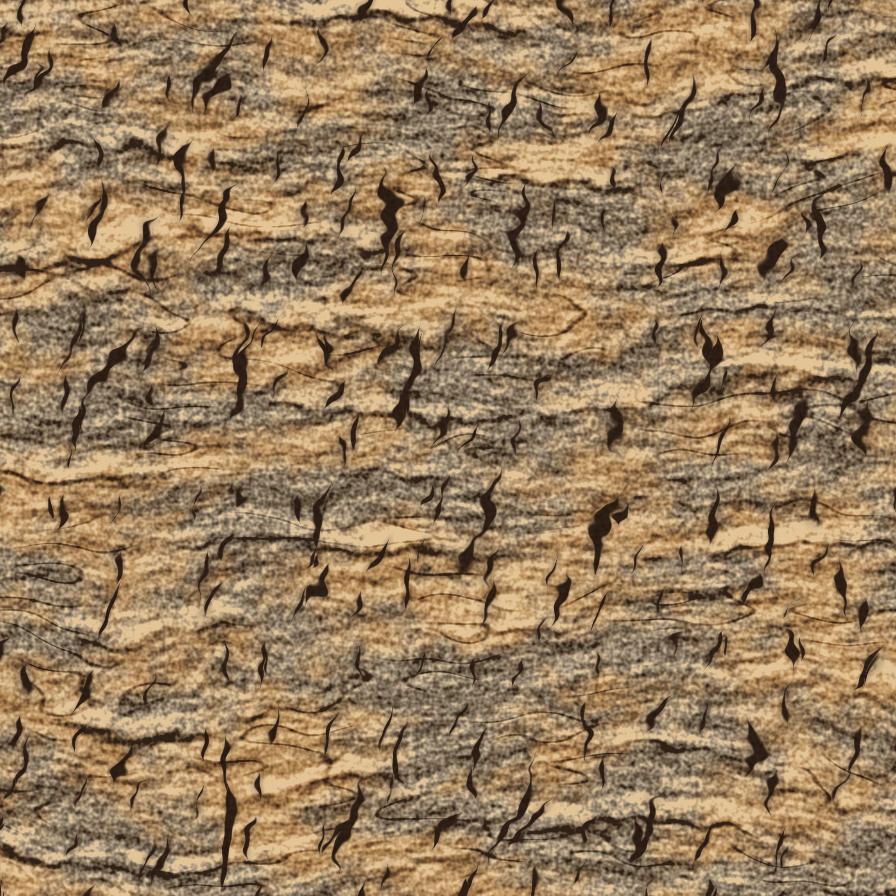
This texture is drawn by a three.js fragment shader. Its source:

```glsl
varying vec2 vUv;

vec2 hash2(vec2 p) {
  vec3 q = fract(p.xyx * vec3(0.1031, 0.1030, 0.0973));
  q += dot(q, q.yzx + 33.33);
  return fract((q.xx + q.yz) * q.zy);
}

float cornerSlope(vec2 cell, vec2 offset) {
  float angle = 6.2832 * hash2(cell).x;
  return dot(vec2(cos(angle), sin(angle)), offset);
}

// Gradient noise, roughly -1 to 1
float noise(vec2 p) {
  vec2 i = floor(p), f = fract(p);
  vec2 u = f * f * f * (f * (f * 6.0 - 15.0) + 10.0);
  float low = mix(cornerSlope(i, f), cornerSlope(i + vec2(1, 0), f - vec2(1, 0)), u.x);
  float high = mix(cornerSlope(i + vec2(0, 1), f - vec2(0, 1)), cornerSlope(i + 1.0, f - 1.0), u.x);
  return 1.4 * mix(low, high, u.y);
}

float fbm(vec2 p) {
  float sum = 0.0, amp = 0.5;
  for (int i = 0; i < 4; i++) {
    sum += amp * noise(p);
    p = p * 2.03 + 17.3;
    amp *= 0.5;
  }
  return sum;
}

// Height of the rock: long flat layers plus rounder lumps
float relief(vec2 p) {
  return fbm(p * vec2(8.0, 27.0)) + 0.8 * fbm(p * vec2(20.0, 30.0) + 40.0);
}

// Steep, ragged, tapering cracks in three sizes
float cracks(vec2 p) {
  p.x += 0.016 * noise(p * 15.0) + 0.008 * noise(p * 48.0);
  p.y += 0.03 * noise(p * 6.0 + 9.0);
  float ragged = 0.8 + 0.6 * noise(p * 42.0 + 5.0);
  float dark = 0.0;
  for (int i = 0; i < 3; i++) {
    float k = float(i);
    vec2 scale = vec2(6.0, 6.0) + k * vec2(4.0, 5.0);
    vec2 q = p * scale + k * 7.7;
    q.x += hash2(vec2(floor(q.y), k)).x * 5.0;
    vec2 cell = floor(q), local = fract(q) - 0.5;
    vec2 rnd = hash2(cell + 31.0 * k), shape = hash2(cell + 57.0 + 13.0 * k);
    float lean = 0.5 * shape.x;
    float dist = abs(local.x - 0.4 * (rnd.x - 0.5) - lean * local.y) / scale.x;
    float taper = 1.0 - smoothstep(0.1, 0.3 + 0.2 * shape.y, abs(local.y));
    float width = (0.009 - 0.0018 * k) * taper * ragged * step(0.3, rnd.y) - 0.002;
    float core = 1.0 - smoothstep(-0.0015, 0.002, dist - width);
    float halo = 0.3 * taper * step(0.3, rnd.y) * (1.0 - smoothstep(0.0, 0.012, dist));
    dark = max(dark, max(core, halo));
  }
  return dark;
}

// Tone ramp from deep shadow to sunlit stone
vec3 stone(float tone, float warm) {
  vec3 shadow = vec3(0.19, 0.13, 0.09);
  vec3 brown = mix(vec3(0.41, 0.35, 0.27), vec3(0.46, 0.32, 0.19), warm);
  vec3 middle = mix(vec3(0.55, 0.49, 0.41), vec3(0.66, 0.49, 0.30), warm);
  vec3 pale = mix(vec3(0.69, 0.62, 0.52), vec3(0.78, 0.62, 0.42), warm);
  vec3 cream = vec3(0.89, 0.77, 0.59);
  vec3 col = mix(shadow, brown, smoothstep(0.18, 0.42, tone));
  col = mix(col, middle, smoothstep(0.40, 0.57, tone));
  col = mix(col, pale, smoothstep(0.55, 0.70, tone));
  return mix(col, cream, smoothstep(0.68, 0.86, tone));
}

void main() {
  vec2 p = vUv;
  p.y += 0.035 * noise(p * vec2(2.5, 3.0)) + 0.008 * noise(p * vec2(13.0, 9.0));

  // Ochre faces and grey gritty lenses
  float patches = fbm(p * vec2(5.0, 10.0) + 3.0) + 0.35 * fbm(p * 32.0);
  float warm = smoothstep(-0.25, 0.3, patches);
  float tone = mix(0.54, 0.66, warm);

  // Sunlight from the upper left
  tone += 0.85 * (relief(p) - relief(p + vec2(-0.002, 0.004)));

  // Pale ledges with a dark seam beneath
  float bed = p.y * 12.0 + 0.5 * noise(p * vec2(3.0, 5.0) + 8.0) + 0.12 * noise(p * vec2(30.0, 40.0));
  float row = floor(bed), f = fract(bed);
  float extent = noise(vec2(p.x * 4.0, row * 7.37 + 0.5));
  float lip = smoothstep(0.70, 0.78, f) * (1.0 - smoothstep(0.90, 0.98, f));
  float seam = smoothstep(0.58, 0.66, f) * (1.0 - smoothstep(0.67, 0.72, f));
  tone += 0.2 * lip * smoothstep(-0.15, 0.25, extent);
  tone -= 0.32 * seam * smoothstep(-0.1, 0.3, extent + 0.4 * noise(p * vec2(20.0, 12.0)));

  // Thin splits and fine lamination along the layers
  float split = 1.0 - smoothstep(0.01, 0.09, abs(noise(p * vec2(11.0, 36.0) + 21.0)));
  tone -= 0.28 * split * smoothstep(0.0, 0.35, noise(p * vec2(7.0, 14.0) + 50.0));
  float leaves = smoothstep(0.0, 0.4, noise(p * vec2(4.0, 13.0) + 70.0));
  tone += 0.22 * leaves * noise(p * vec2(22.0, 125.0));

  // Grit, strongest on the grey stone
  float grit = 0.2 * noise(vUv * 145.0) + 0.17 * noise(vUv * 250.0 + 11.0);
  tone += grit * mix(1.1, 0.75, warm);

  vec3 col = stone(tone, warm);
  vec3 hollow = vec3(0.17, 0.115, 0.08) + 0.12 * grit;
  gl_FragColor = vec4(mix(col, hollow, cracks(p)), 1.0);
}
```
